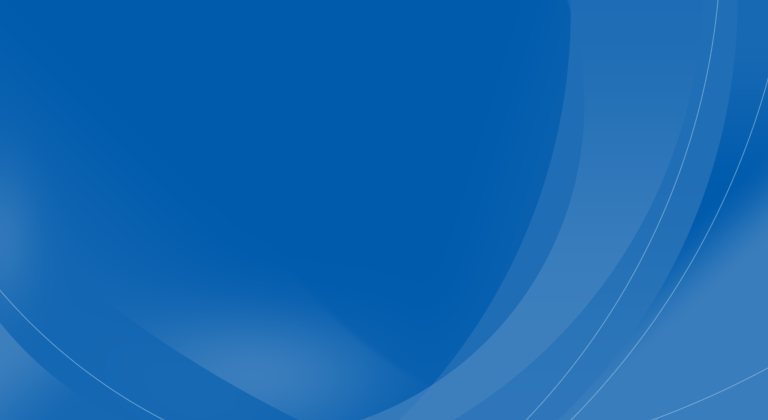
This background is drawn by a WebGL 2 fragment shader. Its source:

```glsl
#version 300 es
precision highp float;
// Blue backdrop of overlapping translucent arcs, soft glows and fine bright curves.
// Every edge is a large circle; each region sets one "lightness" value,
// which is finally mapped onto a ramp from deep to pale blue.
uniform vec2 u_resolution;
out vec4 fragColor;

const vec3 DEEP_BLUE = vec3(0.0, 0.357, 0.678);
const vec3 PALE_BLUE = vec3(0.25, 0.505, 0.745);
const vec3 LINE_BLUE = vec3(0.56, 0.74, 0.87);

// 0 inside the circle, 1 outside, with a transition of the given softness
float outside(vec2 p, vec2 center, float radius, float softness) {
    return smoothstep(-softness, softness, length(p - center) - radius);
}

// Elliptical gaussian spot
float glow(vec2 p, vec2 center, vec2 radii) {
    vec2 q = (p - center) / radii;
    return exp(-dot(q, q));
}

// Thin circular stroke
float stroke(vec2 p, vec2 center, float radius, float halfWidth, float aa) {
    float d = abs(length(p - center) - radius);
    return 1.0 - smoothstep(halfWidth - aa, halfWidth + aa, d);
}

// Open field on the left and centre, with its haze and glows
float fieldLightness(vec2 p, float aa) {
    float drop = 1.0 - p.y;
    float haze = 0.3 * smoothstep(-0.095, 0.573, drop - p.x);
    float sideGlow = 0.45 * glow(p, vec2(0.0, 0.43), vec2(0.085, 0.17));
    float lowGlow = 0.75 * glow(p, vec2(0.643, 0.115), vec2(0.31, 0.144));
    lowGlow *= mix(1.0, 0.2, outside(p, vec2(1.976, 2.574), 2.868, aa));
    float bowl = 1.0 - outside(p, vec2(1.499, 0.985), 1.021, 0.012);
    float light = (haze + lowGlow) * mix(1.0, 0.5, bowl) + sideGlow;
    light += 0.15 * smoothstep(1.05, 1.333, p.x - 0.3 * (p.y - 0.52));

    // Bright lower left corner
    float fade = smoothstep(0.0, 0.215, 0.6 * p.x - 0.7 * (p.y - 0.175));
    float corner = outside(p, vec2(0.636, 0.737), 0.812, aa) * step(p.x, 0.6);
    return mix(light, mix(0.95, 0.35, fade), corner);
}

// Sweeping bands on the right, layered from the inside outwards
float addBands(float light, vec2 p, float aa) {
    float drop = 1.0 - p.y;
    float beyondSweep = outside(p, vec2(-0.012, 0.976), 1.371, aa);
    float beyondInner = outside(p, vec2(0.598, 0.749), 0.793, aa) * step(0.6, p.x);
    float wideBand = mix(0.45, 0.95, smoothstep(-0.05, 0.79, drop));
    light = mix(light, 0.47, beyondSweep);
    light = mix(light, wideBand - 0.13 * (1.0 - beyondSweep), beyondInner);

    float outerBand = mix(0.5, 0.72, smoothstep(0.36, 1.0, drop));
    light = mix(light, outerBand, outside(p, vec2(0.455, 1.048), 1.22, aa));

    float margin = 0.38 * (1.0 - smoothstep(0.05, 0.48, drop));
    margin += 0.9 * smoothstep(0.455, 0.69, drop + 0.9 * (p.x - 1.714));
    return mix(light, margin, outside(p, vec2(0.374, 1.0), 1.382, aa));
}

void main() {
    vec2 p = gl_FragCoord.xy / u_resolution.y;
    float aa = 0.8 / u_resolution.y;

    float light = addBands(fieldLightness(p, aa), p, aa);
    vec3 color = mix(DEEP_BLUE, PALE_BLUE, light);

    // Fine curves: centre in xy, radius in z
    vec3 curves[4] = vec3[4](
        vec3(0.040, 1.158, 1.677), vec3(0.039, 1.304, 1.856),
        vec3(0.807, 2.026, 2.159), vec3(0.986, 1.153, 1.298));
    for (int i = 0; i < 4; i++) {
        // The last curve belongs to the left side, the others to the right
        float side = i == 3 ? step(p.x, 0.6) : step(0.9, p.x);
        float line = stroke(p, curves[i].xy, curves[i].z, 0.0012, aa);
        color = mix(color, LINE_BLUE, 0.6 * side * line);
    }
    fragColor = vec4(color, 1.0);
}
```
